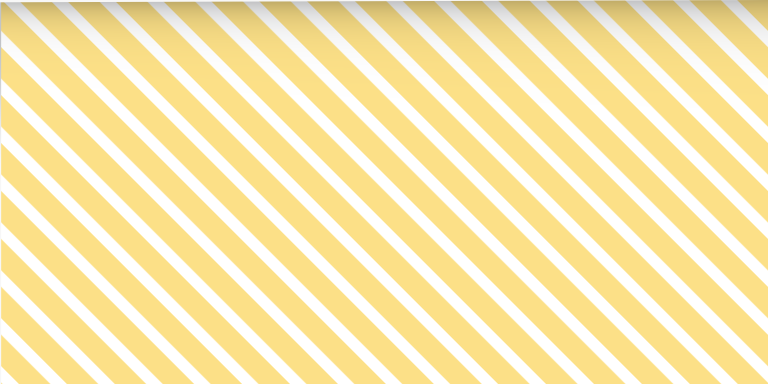
Give the GLSL for this pattern, as a Shadertoy shader.

```glsl
// Diagonal yellow and white stripes with a soft shadow along a slightly tilted top edge.

// Lengths are in canvas heights; stripe lengths are measured horizontally.
const float PERIOD = 0.1248;
const float WHITE_WIDTH = 0.0427;
const float WHITE_CENTER = 0.4007;

const float SHADOW_STRENGTH = 0.24;
const float SHADOW_REACH_LEFT = 0.045;
const float SHADOW_REACH_RIGHT = 0.060;
const float TOP_GAP = 0.006;       // gap above the sheet at the left corner
const float LEFT_MARGIN = 0.003;

const vec3 YELLOW = vec3(0.99, 0.88, 0.53);
const vec3 WHITE = vec3(1.0);
const vec3 SHADOW_TINT = vec3(1.0, 0.99, 0.97);
const vec3 MARGIN_LIGHT = vec3(0.97);
const vec3 MARGIN_DARK = vec3(0.76, 0.77, 0.78);

// Antialiased coverage of the inside (negative side) of a signed distance.
float coverage(float dist, float pixel) {
    return clamp(0.5 - dist / pixel, 0.0, 1.0);
}

// Signed distance to the nearest white band running down to the right.
float whiteBand(vec2 p) {
    float across = p.x + p.y - 1.0 - WHITE_CENTER;
    float offset = (fract(across / PERIOD + 0.5) - 0.5) * PERIOD;
    return (abs(offset) - 0.5 * WHITE_WIDTH) * inversesqrt(2.0);
}

// Brightness falloff below the top edge, reaching farther at the right.
float topShadow(float depth, float along) {
    float reach = mix(SHADOW_REACH_LEFT, SHADOW_REACH_RIGHT, along);
    return SHADOW_STRENGTH * exp(-max(depth, 0.0) / reach);
}

void mainImage(out vec4 fragColor, in vec2 fragCoord) {
    vec2 p = fragCoord / iResolution.y;
    float along = fragCoord.x / iResolution.x;
    float pixel = 1.0 / iResolution.y;

    // Stripes
    vec3 color = mix(YELLOW, WHITE, coverage(whiteBand(p), 1.2 * pixel));

    // Shadow under the tilted top edge
    float depth = 1.0 - TOP_GAP * (1.0 - along) - p.y;
    color *= 1.0 - topShadow(depth, along) * SHADOW_TINT;

    // Thin margins beyond the sheet
    vec3 leftColor = mix(MARGIN_LIGHT, MARGIN_DARK, smoothstep(0.55, 0.9, p.y));
    color = mix(color, leftColor, coverage(p.x - LEFT_MARGIN, pixel));
    color = mix(color, MARGIN_LIGHT, coverage(depth, pixel));

    fragColor = vec4(color, 1.0);
}
```
